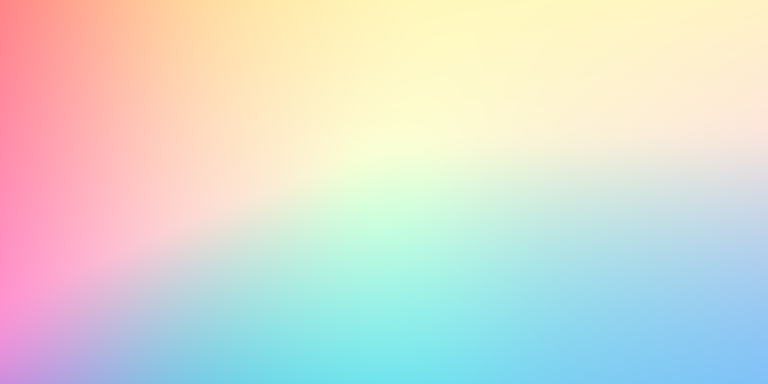
This background is drawn by a Shadertoy shader. Its source:

```glsl
// Soft pastel mesh gradient: a warm sky fading across a bent horizon into cool mint and blue.

const vec3 TOP[5] = vec3[5](
    vec3(1.0, 0.52, 0.53), vec3(1.0, 0.84, 0.62), vec3(1.0, 0.96, 0.72),
    vec3(1.0, 0.97, 0.75), vec3(1.0, 0.95, 0.77));
const vec3 HORIZON[5] = vec3[5](
    vec3(1.0, 0.57, 0.81), vec3(1.0, 0.85, 0.83), vec3(1.0, 0.98, 0.83),
    vec3(1.0, 0.95, 0.84), vec3(1.0, 0.905, 0.86));
const vec3 MIDDLE[5] = vec3[5](
    vec3(0.93, 0.57, 0.85), vec3(0.70, 0.83, 0.87), vec3(0.69, 0.96, 0.89),
    vec3(0.67, 0.88, 0.91), vec3(0.69, 0.81, 0.93));
const vec3 BOTTOM[5] = vec3[5](
    vec3(0.80, 0.55, 0.87), vec3(0.48, 0.79, 0.90), vec3(0.44, 0.89, 0.93),
    vec3(0.49, 0.81, 0.95), vec3(0.50, 0.76, 0.97));

// Smooth (Catmull-Rom) colour ramp through five even stops
vec3 ramp(vec3 stops[5], float x) {
    float s = clamp(x, 0.0, 1.0) * 4.0;
    int i = min(int(s), 3);
    float f = s - float(i);
    vec3 b = stops[i];
    vec3 c = stops[i + 1];
    vec3 a = i > 0 ? stops[max(i - 1, 0)] : 2.0 * b - c;
    vec3 d = i < 3 ? stops[min(i + 2, 4)] : 2.0 * c - b;
    return b + 0.5 * f * (c - a + f * (2.0 * a - 5.0 * b + 4.0 * c - d
             + f * (3.0 * (b - c) + d - a)));
}

// Minimum of two values with a rounded corner
float softMin(float a, float b, float radius) {
    return 0.5 * (a + b - sqrt((a - b) * (a - b) + radius * radius));
}

// Positive part of a value with a rounded start
float softPositive(float v, float radius) {
    return 0.5 * (v + sqrt(v * v + radius * radius));
}

// Height of the horizon: a steep left slope meeting a nearly flat right side
float horizonHeight(float x) {
    return softMin(0.22 + 0.82 * x, 0.59 + 0.065 * x, 0.035);
}

// Quadratic blend passing through three colours at t = 0, 0.5 and 1
vec3 blend3(vec3 a, vec3 b, vec3 c, float t) {
    return a * (2.0 * t - 1.0) * (t - 1.0)
         + b * 4.0 * t * (1.0 - t)
         + c * t * (2.0 * t - 1.0);
}

void mainImage(out vec4 fragColor, in vec2 fragCoord) {
    vec2 uv = fragCoord / iResolution.xy;
    float horizon = horizonHeight(uv.x);

    // Height above and depth below the horizon, each scaled to 0..1
    float rise = clamp((uv.y - horizon) / (1.0 - horizon), 0.0, 1.0);
    float depth = min(softPositive((horizon - uv.y) / horizon, 0.06), 1.0);

    // Warm sky over the cool lower field
    vec3 warm = mix(ramp(HORIZON, uv.x), ramp(TOP, uv.x), rise);
    vec3 color = blend3(warm, ramp(MIDDLE, uv.x), ramp(BOTTOM, uv.x), depth);

    // Mint glow below the bend
    vec2 fromGlow = (uv - vec2(0.49, 0.50)) * vec2(2.0, 1.0);
    color += vec3(-0.01, 0.03, 0.0) * exp(-dot(fromGlow, fromGlow) * 30.0);

    fragColor = vec4(clamp(color, 0.0, 1.0), 1.0);
}
```
